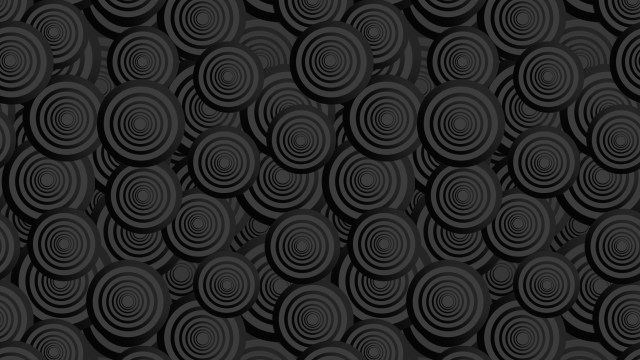
This pattern is drawn by a Shadertoy shader. Its source:

```glsl
#define TILE_WIDTH 0.5      // repeat period, in canvas widths
#define DISC_COUNT 50
#define RADIUS_LOW 0.19     // bottom of the pile, in tiles
#define RADIUS_TOP 0.112    // top of the pile
#define RING_OUTER 0.84     // outermost light ring, in disc radii
#define RING_RATIO 0.736    // shrink from one ring to the next
#define RING_DUTY 0.58      // light part of each ring period
#define DOT_RADIUS 0.134
#define RIM_DARK 0.018
#define RIM_LIGHT 0.145
#define RING_GREY 0.24
#define RING_GREY_LOW 0.19

float hash(float n) {
    return fract(sin(n * 127.1 + 11.7) * 43758.5453);
}

// Signed distance to the light rings and centre dot, positive inside
float ringDistance(float r) {
    r = max(r, 0.001);
    float logRatio = log(RING_RATIO);
    float phase = log(r / RING_OUTER) / logRatio;
    float fromMiddle = abs(fract(phase - 0.5 * RING_DUTY + 0.5) - 0.5);
    float rings = (0.5 * RING_DUTY - fromMiddle) * r * abs(logRatio);
    return max(min(rings, RING_OUTER - r), DOT_RADIUS - r);
}

// Grey of one disc; q is in disc radii, depth runs from 0 (low) to 1 (top)
float discGrey(vec2 q, float seed, float depth, float aa) {
    // Inner rings drift a little off the disc centre
    float driftAngle = 6.2832 * hash(seed + 0.3);
    vec2 drift = 0.07 * hash(seed + 0.4) * vec2(cos(driftAngle), sin(driftAngle));
    q -= drift * max(1.0 - length(q), 0.0);
    float r = length(q);

    // Every dark band runs from black at lower left to grey at upper right
    float lightAngle = 0.6 + 0.9 * (hash(seed + 0.5) - 0.5);
    float facing = dot(q, vec2(cos(lightAngle), sin(lightAngle))) / max(r, 0.001);
    float band = mix(RIM_DARK, RIM_LIGHT, smoothstep(-0.9, 0.9, facing));

    float ringGrey = mix(RING_GREY_LOW, RING_GREY, smoothstep(0.1, 0.7, depth));
    return mix(band, ringGrey, smoothstep(-aa, aa, ringDistance(r)));
}

void mainImage(out vec4 fragColor, in vec2 fragCoord) {
    float tileSize = TILE_WIDTH * iResolution.x;
    vec2 p = fragCoord / tileSize;
    float pixel = 1.0 / tileSize;
    float grey = RIM_DARK;

    // Pile the discs from low to top, wrapped around the square tile
    for (int i = 0; i < DISC_COUNT; i++) {
        float seed = float(i);
        float depth = seed / float(DISC_COUNT - 1);

        // Evenly spread sequence, loosened by jitter
        vec2 jitter = vec2(hash(seed + 0.1), hash(seed + 0.2)) - 0.5;
        vec2 centre = fract(seed * vec2(0.7549, 0.5698)) + 0.11 * jitter;
        float radius = mix(RADIUS_LOW, RADIUS_TOP, depth) * mix(0.84, 1.22, hash(seed + 0.6));

        vec2 offset = p - centre;
        vec2 q = (offset - floor(offset + 0.5)) / radius;
        float aa = 0.7 * pixel / radius;
        float cover = 1.0 - smoothstep(1.0 - aa, 1.0 + aa, length(q));
        if (cover > 0.0) {
            grey = mix(grey, discGrey(q, seed, depth, aa), cover);
        }
    }
    fragColor = vec4(vec3(grey), 1.0);
}
```
